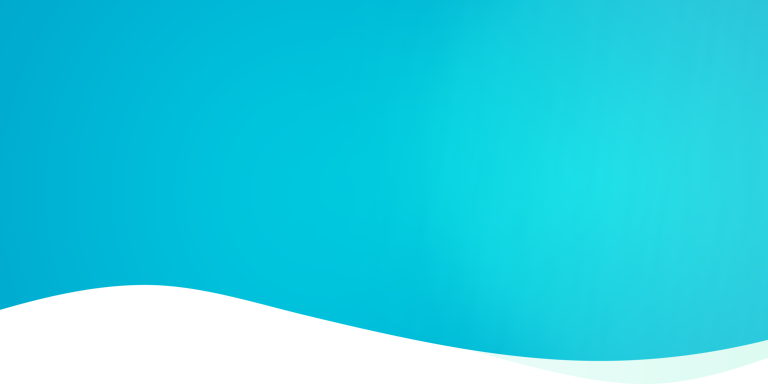
Write a WebGL 1 fragment shader that draws this background.

```glsl
precision highp float;
uniform vec2 u_resolution;

float hash(vec2 cell) {
  vec3 q = fract(vec3(cell.xyx) * 0.1031);
  q += dot(q, q.yzx + 33.33);
  return fract((q.x + q.y) * q.z);
}

float valueNoise(vec2 p) {
  vec2 cell = floor(p);
  vec2 f = smoothstep(0.0, 1.0, fract(p));
  float low = mix(hash(cell), hash(cell + vec2(1.0, 0.0)), f.x);
  float high = mix(hash(cell + vec2(0.0, 1.0)), hash(cell + 1.0), f.x);
  return mix(low, high, f.y);
}

// Cubic through two knots, each given as (x, height, slope)
float hermite(vec3 a, vec3 b, float x) {
  float span = b.x - a.x;
  float t = clamp((x - a.x) / span, 0.0, 1.0);
  float s = 1.0 - t;
  return mix(a.y, b.y, t * t * (3.0 - 2.0 * t)) + span * t * s * (a.z * s - b.z * t);
}

float waveHeight(float x) {
  vec3 crest = vec3(0.189, 0.258, 0.0);
  vec3 slope = vec3(0.4, 0.178, -0.48);
  vec3 trough = vec3(0.781, 0.06, 0.0);
  if (x < crest.x) return hermite(vec3(0.0, 0.193, 0.58), crest, x);
  if (x < slope.x) return hermite(crest, slope, x);
  if (x < trough.x) return hermite(slope, trough, x);
  return hermite(trough, vec3(1.0, 0.115, 0.5), x);
}

float mintFloor(float x) {
  vec3 trough = vec3(0.84, 0.0, 0.0);
  if (x < trough.x) return hermite(vec3(0.6, 0.092, -0.47), trough, x);
  return hermite(trough, vec3(1.0, 0.068, 0.7), x);
}

vec3 skyColor(vec2 p) {
  // Deep blue side, fading away from the middle
  float fade = smoothstep(0.0, 1.15, length(p - vec2(0.85, 0.5)));
  vec3 deep = mix(vec3(0.0, 0.78, 0.87), vec3(0.0, 0.66, 0.81), fade);

  // Turquoise glow on the right
  vec2 fromGlow = (p - vec2(1.56, 0.52)) * vec2(1.0, 1.5);
  float reach = sqrt(dot(fromGlow, fromGlow) + 0.01);
  float warmth = 0.17 * smoothstep(0.8, 2.0, p.x);
  vec3 glow = vec3(warmth, 0.885 - 0.13 * reach, 0.91 - 0.065 * reach);

  // Rounded left edge of the glow: a faint rim plus a broad blend
  vec2 fromDisc = p - vec2(1.298, 0.609);
  float inset = 0.523 - length(vec2(min(fromDisc.x, 0.0), fromDisc.y));
  float rim = smoothstep(-0.004, 0.004, inset + max(fromDisc.x, 0.0));
  float blend = smoothstep(0.0, 0.45, inset + max(p.x - 1.1, 0.0));
  vec3 color = mix(deep, glow, 0.2 * rim + 0.8 * blend);

  // Barely visible slanted streaks
  float streak = valueNoise(vec2(p.x * 45.0 - p.y * 6.0, p.y * 7.0)) - 0.5;
  return color + 0.008 * streak * smoothstep(0.7, 1.2, p.x);
}

void main() {
  vec2 uv = gl_FragCoord.xy / u_resolution;
  float soft = 0.75 / u_resolution.y;
  vec3 color = skyColor(uv * vec2(2.0, 1.0));

  // Pale mint sliver beneath the main wave
  float wave = waveHeight(uv.x);
  float lowerEdge = min(mintFloor(uv.x), wave);
  vec3 mint = mix(vec3(0.91, 0.99, 0.97), vec3(0.87, 0.985, 0.95), smoothstep(0.65, 1.0, uv.x));
  float mintCover = smoothstep(-soft, soft, uv.y - lowerEdge) * smoothstep(0.59, 0.63, uv.x);
  vec3 ground = mix(vec3(1.0), mint, mintCover);

  color = mix(ground, color, smoothstep(-soft, soft, uv.y - wave));
  gl_FragColor = vec4(color, 1.0);
}
```
